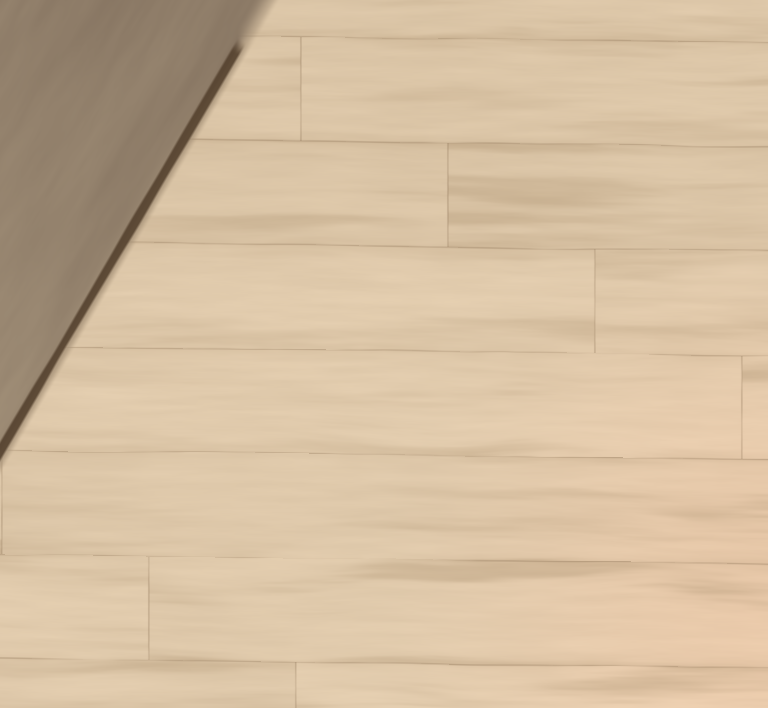
Give the GLSL for this texture, as a WebGL 2 fragment shader.

```glsl
#version 300 es
precision highp float;

uniform vec2 u_resolution;
out vec4 outColor;

// Layout, in units of the canvas height, measured from the top left
const float ROW_HEIGHT = 0.1472;
const float FIRST_SEAM = 0.0466;
const float ROW_TILT = 0.013;
const float PLANK_LENGTH = 1.2528;
const float FIRST_JOINT = 0.425;
const float JOINT_STEP = 0.2076;
const float SEAM_HALF_WIDTH = 0.0011;
const vec2 WALL_CORNER = vec2(0.337, 0.066);
const vec2 WALL_NORMAL = vec2(0.8614, 0.5079);
const float GAP_HALF_WIDTH = 0.0056;

// Strengths
const float SEAM_STRENGTH = 0.34;
const float JOINT_STRENGTH = 0.36;
const float STREAK_STRENGTH = 0.42;
const float PLANK_VARIATION = 0.018;

// Colours
const vec3 FLOOR_LIGHT = vec3(0.895, 0.808, 0.690);
const vec3 FLOOR_SHADE = vec3(0.835, 0.750, 0.630);
const vec3 FLOOR_WARM = vec3(0.925, 0.790, 0.665);
const vec3 GRAIN_DARK = vec3(0.720, 0.620, 0.490);
const vec3 SEAM_COLOR = vec3(0.560, 0.460, 0.350);
const vec3 WALL_LIGHT = vec3(0.625, 0.555, 0.465);
const vec3 WALL_DARK = vec3(0.530, 0.460, 0.385);
const vec3 GAP_COLOR = vec3(0.340, 0.265, 0.190);
const vec3 EDGE_SHADOW = vec3(0.640, 0.560, 0.460);

float hash(vec2 p) {
  vec3 q = fract(vec3(p.xyx) * 0.1031);
  q += dot(q, q.yzx + 33.33);
  return fract((q.x + q.y) * q.z);
}

float noise(vec2 p) {
  vec2 cell = floor(p), f = fract(p);
  f = f * f * (3.0 - 2.0 * f);
  float low = mix(hash(cell), hash(cell + vec2(1, 0)), f.x);
  float high = mix(hash(cell + vec2(0, 1)), hash(cell + vec2(1, 1)), f.x);
  return mix(low, high, f.y);
}

float fbm(vec2 p) {
  float sum = 0.0, weight = 0.5;
  for (int i = 0; i < 4; i++) {
    sum += weight * noise(p);
    p = p * 2.03 + 17.1;
    weight *= 0.5;
  }
  return sum / 0.9375;
}

// Soft line mask around distance zero
float lineMask(float dist, float halfWidth, float blur) {
  return 1.0 - smoothstep(halfWidth - blur, halfWidth + blur, abs(dist));
}

vec3 floorColor(vec2 p, float blur) {
  // Staggered rows of planks
  float wobble = 0.003 * (noise(vec2(p.x * 9.0, p.y * 6.0)) - 0.5);
  float v = (p.y - FIRST_SEAM - ROW_TILT * p.x + wobble) / ROW_HEIGHT;
  float row = floor(v);
  float u = (p.x - FIRST_JOINT - JOINT_STEP * row) / PLANK_LENGTH;
  vec2 plank = vec2(floor(u), row) + 20.0;
  float seamDist = (v - round(v)) * ROW_HEIGHT;
  float jointDist = (u - round(u)) * PLANK_LENGTH;

  // Broad light across the floor
  float shade = 0.72 - 0.50 * p.y - 0.18 * p.x + 0.5 * (fbm(p * vec2(3.0, 8.0)) - 0.5);
  vec3 color = mix(FLOOR_LIGHT, FLOOR_SHADE, clamp(shade, 0.0, 1.0));
  color = mix(color, FLOOR_WARM, 0.8 * smoothstep(0.65, 0.0, distance(p, vec2(1.13, 0.88))));
  color += PLANK_VARIATION * (hash(plank) - 0.5);

  // Wood grain with its own offset on each plank
  vec2 g = vec2(p.x, v * ROW_HEIGHT) + 7.0 * vec2(hash(plank + 3.0), hash(plank + 9.0));
  g.y += 0.012 * noise(g * vec2(5.0, 9.0));
  float broad = fbm(g * vec2(2.6, 38.0));
  float fine = fbm(g * vec2(11.0, 120.0));
  float patches = smoothstep(0.25, 0.75, fbm(g * vec2(2.0, 11.0) + 5.0));
  float streak = smoothstep(0.50, 0.82, broad) * (0.35 + 0.65 * patches);
  color = mix(color, GRAIN_DARK, STREAK_STRENGTH * streak);
  color += 0.035 * (fine - 0.5) + 0.03 * (0.5 - broad);

  // Worn seams, with a faint stain beside them
  float wear = smoothstep(0.22, 0.70, fbm(vec2(p.x * 7.0, row * 5.0 + floor(v + 0.5))));
  float stain = exp(-abs(seamDist) / 0.010) * wear;
  color = mix(color, GRAIN_DARK, 0.20 * stain);
  color = mix(color, SEAM_COLOR, SEAM_STRENGTH * wear * lineMask(seamDist, SEAM_HALF_WIDTH, blur));
  float jointWear = 0.55 + 0.45 * noise(vec2(row * 3.0, p.y * 30.0));
  return mix(color, SEAM_COLOR, JOINT_STRENGTH * jointWear * lineMask(jointDist, SEAM_HALF_WIDTH, blur));
}

vec3 wallColor(vec2 p, float across, float along) {
  float grain = fbm(vec2(along * 5.0, across * 32.0));
  float tone = 0.25 + 0.85 * p.y + 0.8 * (grain - 0.5);
  return mix(WALL_DARK, WALL_LIGHT, clamp(tone, 0.0, 1.0));
}

void main() {
  vec2 p = gl_FragCoord.xy / u_resolution.y;
  p.y = 1.0 - p.y;
  float blur = max(0.0010, 0.8 / u_resolution.y);

  // Slanted wall edge: distance across it, length down along it
  vec2 rel = p - WALL_CORNER;
  float across = dot(rel, WALL_NORMAL);
  float along = dot(rel, vec2(-WALL_NORMAL.y, WALL_NORMAL.x));
  float beyondCorner = smoothstep(0.01, -0.03, along);
  float edgeBlur = mix(blur * 1.5, 0.017, beyondCorner);

  vec3 color = floorColor(p, blur);
  float shadow = smoothstep(0.018, 0.006, across) * (1.0 - 0.6 * beyondCorner);
  color = mix(color, EDGE_SHADOW, 0.75 * shadow);
  color = mix(wallColor(p, across, along), color, smoothstep(-edgeBlur, edgeBlur, across));

  // Dark gap at the foot of the wall
  float gapWidth = GAP_HALF_WIDTH * (0.8 + 0.4 * noise(vec2(along * 14.0, 2.0)));
  float gap = lineMask(across, gapWidth, blur * 2.0) * smoothstep(-0.012, 0.012, along);
  outColor = vec4(mix(color, GAP_COLOR, 0.93 * gap), 1.0);
}
```
